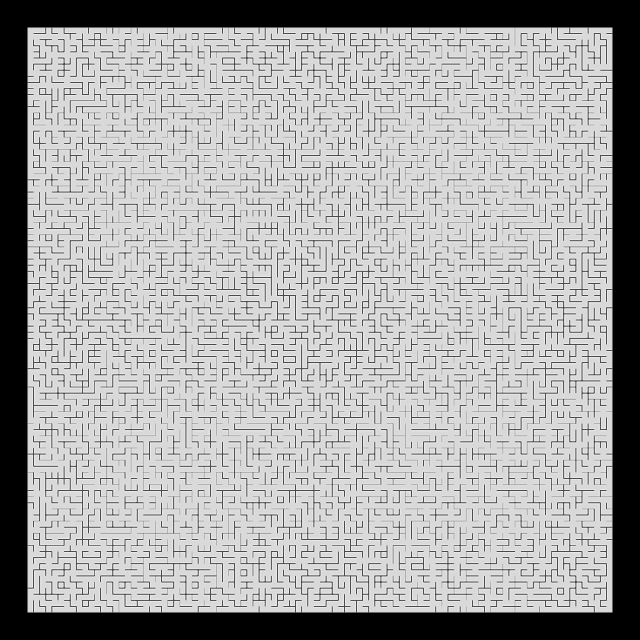
Give the GLSL for this pattern, as a Shadertoy shader.

```glsl
// A dense maze of hairline walls on pale grey paper inside a black frame.
// Every inner grid post grows one wall towards a hashed neighbour; a slow
// beat across the sheet fades alternate grid lines to grey.

#define CELLS 96.0         // maze cells per side
#define MARGIN 0.043       // black frame width
#define WALL_WIDTH 0.00107 // stroke of a wall
#define HALO_WIDTH 0.0049  // lighter band beside a wall
#define HORIZONTAL 0.55    // share of horizontal walls
#define BEAT 0.457         // half period of the fading
#define FADED 0.30         // strength of the greyed lines

const float PITCH = (1.0 - 2.0 * MARGIN) / CELLS;
const vec3 PAPER = vec3(0.85);
const vec3 HALO = vec3(0.915);
const vec3 INK = vec3(0.0);

float hash(vec2 p) {
    uvec2 u = uvec2(ivec2(p) + 512) * uvec2(1597u, 3812u);
    uint h = (u.x ^ (u.y * 2749u)) * 73757u;
    h = (h ^ (h >> 15)) * 92837u;
    h = (h ^ (h >> 13)) * 68917u;
    return float((h ^ (h >> 16)) & 65535u) / 65536.0;
}

// Raw direction of the wall grown by a post; the rim grows none.
vec2 firstHeading(vec2 post) {
    if (min(post.x, post.y) < 0.5 || max(post.x, post.y) > CELLS - 0.5) return vec2(0.0);
    float way = hash(post + vec2(211.0, 97.0)) < 0.5 ? -1.0 : 1.0;
    return hash(post) < HORIZONTAL ? vec2(way, 0.0) : vec2(0.0, way);
}

// Two posts facing each other would share a wall, so one of them turns.
vec2 heading(vec2 post) {
    vec2 d = firstHeading(post);
    bool odd = mod(post.x + post.y, 2.0) > 0.5;
    bool facing = dot(firstHeading(post + d), d) < -0.5;
    return odd && facing ? vec2(-d.y, d.x) : d;
}

// Share of a pixel of size px, centred on c, that lies within lo..hi.
float overlap(float lo, float hi, float c, float px) {
    return max(min(hi, c + 0.5 * px) - max(lo, c - 0.5 * px), 0.0) / px;
}

// Strength of a grid line: alternate lines fade away from the centre.
float lineStrength(float index) {
    float side = mod(index, 2.0) < 0.5 ? 1.0 : -1.0;
    float offset = index * PITCH + MARGIN - 0.5;
    float fade = side * sin(3.14159 * offset / BEAT);
    return mix(1.0, FADED, smoothstep(0.5, 0.85, fade));
}

void mainImage(out vec4 fragColor, in vec2 fragCoord) {
    float px = 1.0 / min(iResolution.x, iResolution.y);
    vec2 uv = (fragCoord - 0.5 * iResolution.xy) * px + 0.5;

    // Gather the four possible walls around the nearest post.
    vec2 post = round((uv - MARGIN) / PITCH);
    vec2 local = uv - MARGIN - post * PITCH;
    float ink = 0.0, halo = 0.0;
    vec2 dir = vec2(1.0, 0.0);
    for (int i = 0; i < 4; i++) {
        bool grown = dot(heading(post), dir) > 0.5
                  || dot(heading(post + dir), dir) < -0.5;
        if (grown) {
            float along = dot(local, dir);
            float across = dot(local, vec2(-dir.y, dir.x));
            float strength = lineStrength(abs(dir.x) > 0.5 ? post.y : post.x);
            float run = overlap(0.0, PITCH, along, px) * strength;
            ink += run * overlap(-0.5 * WALL_WIDTH, 0.5 * WALL_WIDTH, across, px);
            halo += run * overlap(-0.5 * HALO_WIDTH, 0.5 * HALO_WIDTH, across, px);
        }
        dir = vec2(-dir.y, dir.x);
    }
    ink = min(ink, min(WALL_WIDTH / px, 1.0));

    // Paper, halo and walls, then the frame.
    vec3 color = mix(PAPER, HALO, min(halo, 1.0));
    color = mix(color, INK, ink);
    float sheet = overlap(MARGIN, 1.0 - MARGIN, uv.x, px)
                * overlap(MARGIN, 1.0 - MARGIN, uv.y, px);
    fragColor = vec4(color * sheet, 1.0);
}
```
